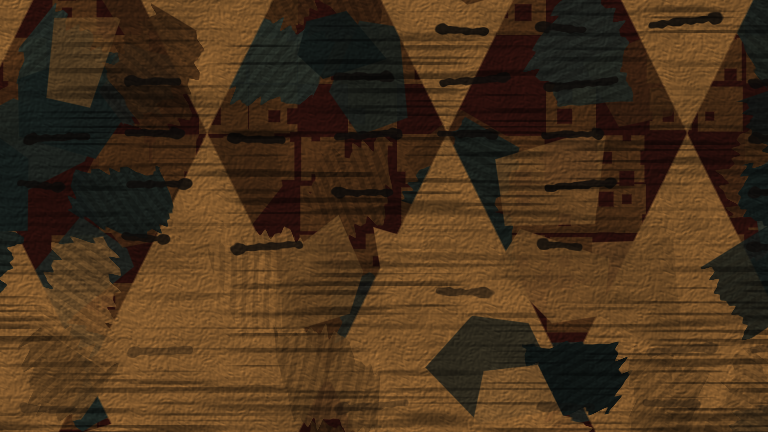
A WebGL 1 fragment shader for this background:

```glsl
precision highp float;
// A dark harlequin collage: tall tan and maroon diamonds, blocks and squares,
// torn paper shards scattered on jittered cells, and blunt ink strokes.
// Embossed grain and fine horizontal wear are laid over everything.
uniform vec2 u_resolution;

const vec3 TAN = vec3(0.475, 0.325, 0.165);
const vec3 BROWN = vec3(0.270, 0.165, 0.080);
const vec3 MAROON = vec3(0.150, 0.055, 0.040);
const vec3 TEAL = vec3(0.125, 0.158, 0.138);
const vec3 DEEP_TEAL = vec3(0.085, 0.115, 0.105);
const vec3 INK = vec3(0.055, 0.045, 0.037);
const vec2 CROSSING = vec2(1.035, 0.692);
const vec2 DIAMOND = vec2(0.5556, 1.12);
const float BLOCK = 0.115;
const float SQUARE = 0.048;
const vec2 STROKE_CELL = vec2(0.24, 0.125);
const float GRAIN = 0.42;
const float WEAR = 0.42;
const float PI = 3.14159;

float hash(vec2 p) {
  vec3 q = fract(p.xyx * 0.1031);
  q += dot(q, q.yzx + 33.33);
  return fract((q.x + q.y) * q.z);
}

vec2 hash2(vec2 p) { return vec2(hash(p + 5.3), hash(p + 41.9)); }

float noise(vec2 p) {
  vec2 i = floor(p), f = fract(p);
  f *= f * (3.0 - 2.0 * f);
  return mix(mix(hash(i), hash(i + vec2(1, 0)), f.x),
             mix(hash(i + vec2(0, 1)), hash(i + vec2(1, 1)), f.x), f.y);
}

// Coverage of a signed distance, softened over about one pixel
float cover(float d) {
  float px = 0.8 / u_resolution.y;
  return 1.0 - smoothstep(-px, px, d);
}

vec2 rotate(vec2 p, float a) {
  return vec2(cos(a) * p.x + sin(a) * p.y, cos(a) * p.y - sin(a) * p.x);
}

// 1 in tan diamonds, 0 in dark ones
float harlequin(vec2 p) {
  vec2 q = (p - CROSSING) / DIAMOND;
  vec2 s = sin(PI * vec2(q.x + q.y, q.x - q.y)) * u_resolution.y * 0.158;
  s = clamp(s, -1.0, 1.0);
  return 0.5 - 0.5 * s.x * s.y;
}

// Axis-aligned squares, one per chosen cell
float squares(vec2 p, float size, float chance, float smallest, float largest) {
  vec2 id = floor(p / size);
  vec2 q = abs(fract(p / size) - 0.5);
  float halfSide = mix(smallest, largest, hash(id + 7.1));
  return cover((max(q.x, q.y) - halfSide) * size) * step(hash(id + 23.0), chance);
}

// Irregular five-sided outline
float shard(vec2 q, vec2 key) {
  float d = -1.0;
  for (int k = 0; k < 5; k++) {
    vec2 h = hash2(key + float(k) * 9.7);
    float a = (float(k) + 0.7 * (h.x - 0.5)) * PI * 0.4;
    d = max(d, dot(q, vec2(cos(a), sin(a))) - mix(0.26, 0.60, h.y));
  }
  return d;
}

// Overlapping paper shards; the chance changes from the lower to the upper part
vec3 scatter(vec3 base, vec2 p, vec3 color, float size, float seed, float low, float high) {
  vec2 cell = floor(p / size);
  for (int j = -1; j <= 1; j++) {
    for (int i = -1; i <= 1; i++) {
      vec2 id = cell + vec2(float(i), float(j));
      vec2 key = id + seed * 17.0;
      vec2 center = (id + 0.5 + 0.6 * (hash2(key) - 0.5)) * size;
      float chance = mix(low, high, smoothstep(0.30, 0.66, center.y));
      float present = step(hash(key + 3.7), chance);
      float brushed = step(0.5, hash(key + 61.0));
      vec2 q = rotate((p - center) / size, 6.28 * hash(key + 13.0));
      q.x += brushed * 0.16 * (noise(vec2(q.y * 20.0, key.x)) - 0.5);
      float stripe = smoothstep(-0.4, 0.4, sin(q.y * 55.0 + 1.8 * sin(q.x * 4.0)));
      float tone = mix(0.78, 1.06, hash(key + 29.0)) * (1.0 - 0.17 * brushed * stripe);
      float opacity = mix(0.72, 1.0, hash(key + 37.0));
      base = mix(base, color * tone, present * opacity * cover(shard(q, key) * size));
    }
  }
  return base;
}

// Near-horizontal ink marks with a heavier blob at one end
float strokes(vec2 p) {
  vec2 id = floor(p / STROKE_CELL);
  vec2 h = hash2(id + 80.0);
  vec2 q = p - (id + 0.5 + 0.22 * (h - 0.5)) * STROKE_CELL;
  q = rotate(q, 0.22 * (h.x - 0.5));
  q.x *= h.y > 0.5 ? 1.0 : -1.0;
  float reach = mix(0.045, 0.078, h.x);
  float bar = length(vec2(max(abs(q.x) - reach, 0.0), q.y)) - 0.008;
  float blob = length((q - vec2(reach - 0.008, 0.0)) * vec2(0.7, 1.0)) - 0.013;
  float ragged = 0.006 * (noise(p * 75.0) - 0.5);
  return cover(min(bar, blob) + ragged) * step(hash(id + 97.0), 0.5);
}

float relief(vec2 p) {
  vec2 q = p + 0.006 * sin(p.yx * vec2(47.0, 61.0));
  return abs(noise(q * vec2(75.0, 120.0)) - 0.5) + 0.5 * noise(q * 190.0);
}

void main() {
  vec2 p = gl_FragCoord.xy / u_resolution.y;

  // Dark diamonds: blocks, small squares and teal shards
  float block = squares(p, BLOCK, 0.55, 0.42, 0.54);
  float spot = squares(p + 0.013, SQUARE, 0.25, 0.20, 0.42);
  vec3 dark = mix(MAROON, BROWN, block * (1.0 - spot));
  dark = scatter(dark, p, BROWN, 0.23, 1.0, 0.15, 0.30);
  dark = scatter(dark, p, TEAL, 0.24, 2.0, 0.50, 0.42);
  vec3 color = mix(dark, TAN, harlequin(p));

  // Loose shards across the diamonds
  color = scatter(color, p, BROWN, 0.25, 3.0, 0.05, 0.27);
  color = scatter(color, p, DEEP_TEAL, 0.21, 4.0, 0.30, 0.22);
  color = scatter(color, p, TAN, 0.23, 5.0, 0.62, 0.05);
  color = mix(color, INK, strokes(p) * mix(0.35, 0.88, smoothstep(0.2, 0.5, p.y)));

  // Mottling, horizontal wear and embossed grain
  float mottle = noise(p * 7.0) * 0.6 + noise(p * 23.0) * 0.4;
  float lines = smoothstep(0.50, 0.85, noise(p * vec2(5.0, 150.0)));
  float worn = smoothstep(0.25, 0.75, noise(p * vec2(3.0, 9.0) + 31.0));
  float emboss = relief(p) - relief(p + vec2(-0.003, 0.004));
  color *= mix(0.84, 1.12, mottle) * (1.0 - WEAR * lines * mix(0.3, 1.0, worn));
  color *= 1.0 + GRAIN * emboss;
  gl_FragColor = vec4(color, 1.0);
}
```
